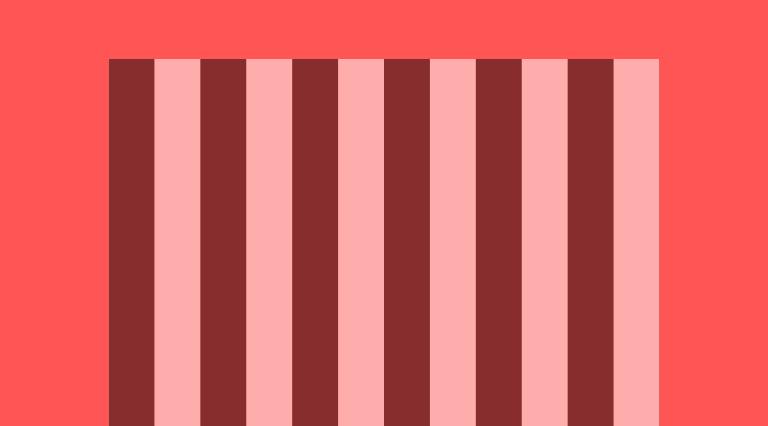
This pattern is drawn by a WebGL 1 fragment shader. Its source:

```glsl
precision highp float;

uniform vec2 u_resolution;

// Antialiased coverage: 0 below the edge, 1 above it, one pixel wide
float coverage(float signedDistance, float pixel) {
    return clamp(signedDistance / pixel + 0.5, 0.0, 1.0);
}

void main() {
    vec2 uv = gl_FragCoord.xy / u_resolution;
    vec2 pixel = 1.0 / u_resolution;
    float x = uv.x - 0.5;

    vec3 coral = vec3(1.0, 0.333, 0.333);
    vec3 maroon = vec3(0.53, 0.176, 0.176);
    vec3 blush = vec3(1.0, 0.675, 0.675);

    // Alternating vertical stripes, one dark and one light per period
    float period = 0.11957;
    float fromDarkCenter = abs(fract(x / period + 0.25) - 0.5);
    float light = coverage((fromDarkCenter - 0.25) * period, pixel.x);
    vec3 stripes = mix(maroon, blush, light);

    // Panel of six periods, open at the bottom edge
    float panel = coverage(3.0 * period - abs(x), pixel.x)
                * coverage(0.8615 - uv.y, pixel.y);

    gl_FragColor = vec4(mix(coral, stripes, panel), 1.0);
}
```
